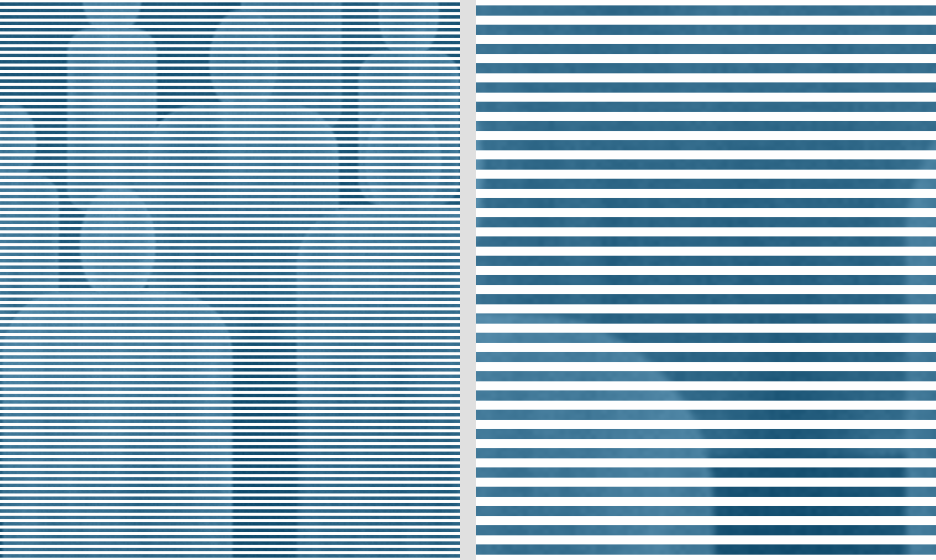
Left, the full canvas; right, a detail of the centre.
Write a WebGL 1 fragment shader that draws this pattern.

```glsl
precision highp float;

uniform vec2 u_resolution;

float hash(vec2 p) {
  return fract(sin(dot(p, vec2(127.1, 311.7))) * 43758.5453);
}

float noise(vec2 p) {
  vec2 i = floor(p);
  vec2 f = fract(p);
  f = f * f * (3.0 - 2.0 * f);
  return mix(mix(hash(i), hash(i + vec2(1.0, 0.0)), f.x),
             mix(hash(i + vec2(0.0, 1.0)), hash(i + vec2(1.0, 1.0)), f.x), f.y);
}

float fbm(vec2 p) {
  float sum = 0.0;
  float weight = 0.5;
  for (int i = 0; i < 4; i++) {
    sum += weight * noise(p);
    p = p * 2.1 + 7.3;
    weight *= 0.5;
  }
  return sum;
}

float ellipseDistance(vec2 p, vec2 radii) {
  return (length(p / radii) - 1.0) * min(radii.x, radii.y);
}

float roundBoxDistance(vec2 p, vec2 halfSize, float radius) {
  vec2 q = abs(p) - halfSize + radius;
  return length(max(q, 0.0)) + min(max(q.x, q.y), 0.0) - radius;
}

// Lays a soft silhouette over the tone; size = half width, torso length, head radius
float addFigure(float tone, vec2 p, vec2 neck, vec3 size, float light) {
  vec2 q = p - neck;
  float torso = roundBoxDistance(q + vec2(0.0, size.y * 0.5),
                                 vec2(size.x, size.y * 0.5), size.x * 0.55);
  float head = ellipseDistance(q - vec2(0.0, size.z * 1.1), size.z * vec2(0.9, 1.4));
  float d = min(torso, head);

  // Lit rim, vertical cloth folds and a darker lower body
  float folds = fbm(q * vec2(22.0, 5.0) + neck * 31.0) - 0.47;
  float body = light + 0.45 * folds + 0.16 * exp(-abs(d) * 55.0);
  body -= 0.22 * smoothstep(0.0, 0.5, -q.y);
  body += 0.25 * (fbm(q * 38.0) - 0.47) * smoothstep(0.01, -0.02, head);
  return mix(tone, body, smoothstep(0.004, -0.004, d));
}

void main() {
  vec2 p = gl_FragCoord.xy / u_resolution.y;

  // Crowd of overlapping silhouettes, back to front
  float tone = 0.14 + 0.35 * (fbm(p * vec2(9.0, 6.0)) - 0.4);
  tone = addFigure(tone, p, vec2(0.52, 1.06), vec3(0.09, 0.30, 0.06), 0.52);
  tone = addFigure(tone, p, vec2(0.20, 0.95), vec3(0.08, 0.33, 0.06), 0.56);
  tone = addFigure(tone, p, vec2(0.73, 0.91), vec3(0.09, 0.28, 0.06), 0.56);
  tone = addFigure(tone, p, vec2(0.02, 0.69), vec3(0.085, 0.62, 0.05), 0.55);
  tone = addFigure(tone, p, vec2(0.435, 0.815), vec3(0.17, 0.42, 0.068), 0.52);
  tone = addFigure(tone, p, vec2(0.72, 0.63), vec3(0.19, 0.80, 0.075), 0.55);

  // Deep shadow between the two nearest figures
  float gap = ellipseDistance(p - vec2(0.46, 0.16), vec2(0.085, 0.27));
  tone = mix(tone, 0.06, smoothstep(0.015, -0.03, gap));
  tone = addFigure(tone, p, vec2(0.21, 0.48), vec3(0.205, 0.70, 0.075), 0.60);

  // Fine grain
  tone += 0.09 * (noise(p * 320.0) - 0.5);
  vec3 blue = mix(vec3(0.05, 0.28, 0.41), vec3(0.40, 0.61, 0.73), clamp(tone, 0.0, 1.0));

  // Evenly spaced white lines, counted down from the top edge
  float lineCount = 87.27;
  float row = (1.0 - p.y) * lineCount - 1.136;
  float fromLine = abs(fract(row + 0.5) - 0.5);
  float edge = 0.5 * lineCount / u_resolution.y;
  float line = 1.0 - smoothstep(0.235 - edge, 0.235 + edge, fromLine);

  gl_FragColor = vec4(mix(blue, vec3(0.995), line), 1.0);
}
```
